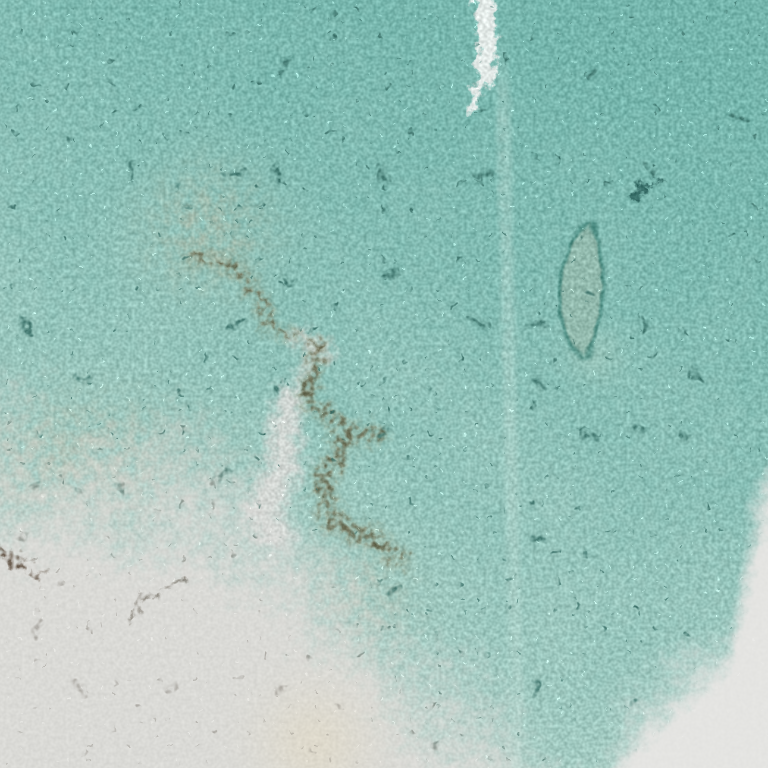
Give the GLSL for this texture, as a three.js fragment shader.

```glsl
varying vec2 vUv;

vec2 hash2(vec2 p) {
  vec3 q = fract(p.xyx * vec3(0.1031, 0.1030, 0.0973));
  q += dot(q, q.yzx + 33.33);
  return fract((q.xx + q.yz) * q.zy);
}

float corner(vec2 cell, vec2 offset) {
  float angle = 6.2832 * hash2(cell).x;
  return dot(vec2(cos(angle), sin(angle)), offset);
}

float gradientNoise(vec2 p) {
  vec2 i = floor(p), f = fract(p), e = vec2(1.0, 0.0);
  vec2 w = f * f * f * (f * (f * 6.0 - 15.0) + 10.0);
  float low = mix(corner(i, f), corner(i + e.xy, f - e.xy), w.x);
  float high = mix(corner(i + e.yx, f - e.yx), corner(i + 1.0, f - 1.0), w.x);
  return 1.4 * mix(low, high, w.y);
}

float fbm(vec2 p) {
  float sum = 0.0, amp = 0.5;
  for (int i = 0; i < 4; i++) {
    sum += amp * gradientNoise(p);
    p = p * 2.03 + 17.3;
    amp *= 0.5;
  }
  return sum;
}

float segment(vec2 p, vec2 a, vec2 b) {
  vec2 d = b - a;
  return length(p - a - d * clamp(dot(p - a, d) / dot(d, d), 0.0, 1.0));
}

float path(vec2 p, vec2 a, vec2 b, vec2 c, vec2 d) {
  return min(segment(p, a, b), min(segment(p, b, c), segment(p, c, d)));
}

float within(float dist, float inner, float outer) {
  return 1.0 - smoothstep(inner, outer, dist);
}

float glow(vec2 p, vec2 center, vec2 size) {
  vec2 d = (p - center) / size;
  return exp(-dot(d, d));
}

// Crooked dashes, one at most in each cell
float flecks(vec2 p, float scale, float density) {
  vec2 g = p * scale, cell = floor(g);
  vec2 h = hash2(cell + scale), k = hash2(cell + scale * 3.0 + 9.0);
  vec2 d = fract(g) - 0.3 - 0.4 * k;
  d += 0.12 * vec2(gradientNoise(g * 4.0), gradientNoise(g * 4.0 + 40.0));
  float a = 6.2832 * h.y;
  d = mat2(cos(a), -sin(a), sin(a), cos(a)) * d;
  float dist = length(vec2(max(abs(d.x) - 0.16 * k.y, 0.0), d.y));
  float ragged = clamp(0.6 + 1.2 * gradientNoise(p * 140.0), 0.0, 1.0);
  return step(h.x, density) * within(dist, 0.01, 0.1) * ragged;
}

void main() {
  vec2 p = vUv;
  float cloud = fbm(p * 7.0), rough = fbm(p * 55.0);
  vec2 w = p + 0.022 * vec2(rough, fbm(p * 55.0 + 80.0));
  float broken = clamp(0.45 + 1.3 * gradientNoise(p * 120.0), 0.0, 1.0);

  // Teal wash with tan stains
  vec3 col = mix(vec3(0.65, 0.80, 0.765), vec3(0.455, 0.71, 0.675),
                 smoothstep(0.05, 1.16, p.y * 0.8 + p.x * 0.35 + cloud * 0.14 + rough * 0.12));
  float stain = glow(p, vec2(0.27, 0.70), vec2(0.08)) + glow(p, vec2(0.1, 0.39), vec2(0.17, 0.09))
              + 0.7 * glow(p, vec2(0.46, 0.22), vec2(0.08));
  col = mix(col, vec3(0.70, 0.74, 0.67), clamp(stain * (0.4 + rough), 0.0, 0.7));

  // Bare ground in the lower corners
  float edge = 0.36 - 0.15 * p.x - 0.9 * max(p.x - 0.33, 0.0);
  float bare = smoothstep(-0.17, 0.12, edge - p.y + cloud * 0.12 + rough * 0.1);
  col = mix(col, vec3(0.855, 0.855, 0.84), bare);
  col = mix(col, vec3(0.88, 0.85, 0.77), 0.6 * glow(p, vec2(0.41, 0.03), vec2(0.07)));
  float rightEdge = 1.05 * (p.x - 0.78) + 2.0 * max(p.x - 0.95, 0.0);
  float rightBare = smoothstep(-0.075, 0.04, rightEdge - p.y + cloud * 0.1 + rough * 0.04);
  col = mix(col, vec3(0.895, 0.895, 0.885), rightBare);

  // Pale scar
  float scar = path(w, vec2(0.376, 0.48), vec2(0.37, 0.40), vec2(0.338, 0.33), vec2(0.36, 0.30));
  scar = min(scar, segment(w, vec2(0.39, 0.56), vec2(0.415, 0.545)) + 0.006);
  scar = min(scar, segment(w, vec2(0.41, 0.54), vec2(0.38, 0.49)) + 0.014);
  col = mix(col, vec3(0.86, 0.855, 0.845), 0.85 * within(scar + cloud * 0.02, 0.0, 0.036));

  // Rusty vein, fainter toward its upper end
  float upper = path(w, vec2(0.255, 0.665), vec2(0.306, 0.655), vec2(0.345, 0.60), vec2(0.352, 0.575));
  upper = min(upper, segment(w, vec2(0.352, 0.575), vec2(0.414, 0.55)) + 0.004);
  float vein = path(w, vec2(0.414, 0.55), vec2(0.40, 0.48), vec2(0.456, 0.437), vec2(0.493, 0.433));
  vein = min(vein + 0.002, path(w, vec2(0.456, 0.437), vec2(0.422, 0.382), vec2(0.43, 0.323), vec2(0.50, 0.29)));
  vein = min(vein, segment(w, vec2(0.50, 0.29), vec2(0.523, 0.268)) + 0.003);
  vein = min(vein, upper + 0.004);
  col = mix(col, vec3(0.58, 0.61, 0.51), 0.6 * (0.4 + 0.6 * broken) * within(vein, 0.002, 0.026));
  col = mix(col, vec3(0.36, 0.35, 0.25), 0.8 * broken * within(vein, 0.0, 0.014));

  // Debris on the left
  float crumb = path(w, vec2(-0.01, 0.285), vec2(0.022, 0.27), vec2(0.047, 0.25), vec2(0.053, 0.247));
  col = mix(col, vec3(0.36, 0.30, 0.24), 0.9 * broken * within(crumb, 0.001, 0.012));
  float twig = path(w, vec2(0.174, 0.19), vec2(0.183, 0.22), vec2(0.215, 0.232), vec2(0.24, 0.245));
  col = mix(col, vec3(0.50, 0.48, 0.44), 0.75 * broken * within(twig, 0.0, 0.006));

  // Vertical crease and chipped crack
  float crease = abs(p.x - 0.674 + 0.021 * p.y + 0.005 * rough);
  col = mix(col, vec3(0.75, 0.86, 0.83), (0.35 + 0.35 * rough) * within(p.y, 0.84, 0.98) * within(crease, 0.002, 0.015));
  float crack = path(w, vec2(0.627, 1.01), vec2(0.635, 0.935), vec2(0.632, 0.90), vec2(0.611, 0.855));
  crack -= mix(0.005, 0.012, smoothstep(0.86, 0.93, p.y));
  col = mix(col, vec3(0.89, 0.92, 0.91), within(crack, -0.004, 0.004));

  // Outlined pod with dark tips
  col = mix(col, vec3(0.66, 0.79, 0.74), 0.4 * glow(p, vec2(0.775, 0.535), vec2(0.035)));
  vec2 pod = p - vec2(0.757, 0.621) + 0.004 * vec2(rough, cloud);
  float t = pod.y / 0.09, t2 = t * t;
  pod.x -= 0.004 * t + 0.008 * t2 * t2;
  float podEdge = abs(pod.x) - 0.028 * pow(max(1.0 - t2, 0.0), 0.8);
  float inside = within(abs(t), 0.96, 1.04);
  col = mix(col, vec3(0.58, 0.73, 0.68), 0.9 * inside * within(podEdge, -0.003, 0.002));
  float rim = within(abs(podEdge), 0.0, 0.005 + 0.006 * smoothstep(0.7, 0.95, abs(t)));
  col = mix(col, vec3(0.24, 0.50, 0.46), (0.7 + 0.3 * rough) * inside * rim);

  // Dark chip
  float chip = min(length(w - vec2(0.831, 0.75)) - 0.009, segment(w, vec2(0.83, 0.757), vec2(0.851, 0.762)) - 0.004);
  col = mix(col, vec3(0.17, 0.38, 0.36), 0.85 * within(chip, -0.004, 0.003));

  // Scattered flecks and paper grain
  float dark = flecks(p, 15.0, 0.2) + flecks(p, 31.0, 0.2) + 0.8 * flecks(p, 57.0, 0.2);
  vec3 fleckColor = mix(vec3(0.20, 0.41, 0.38), vec3(0.50, 0.48, 0.45), bare);
  col = mix(col, fleckColor, min(dark, 1.0) * mix(0.85, 0.5, bare) * (1.0 - rightBare));
  float teal = (1.0 - 0.7 * bare) * (1.0 - 0.9 * rightBare);
  float grain = gradientNoise(p * 140.0) + 1.2 * gradientNoise(p * 245.0 + 50.0);
  col += teal * (0.065 * grain + 0.2 * flecks(p + 3.7, 64.0, 0.25));
  gl_FragColor = vec4(clamp(col, 0.0, 1.0), 1.0);
}
```
